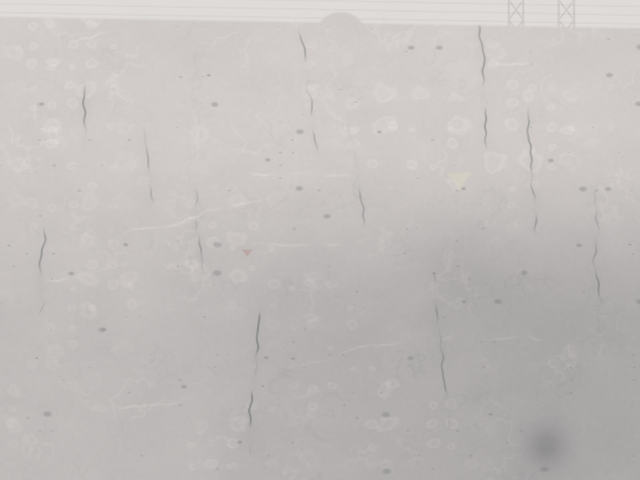
This texture is drawn by a Shadertoy shader. Its source:

```glsl
const vec3 SHADOW_GREY = vec3(0.65, 0.64, 0.64);
const vec3 WARM_GREY = vec3(0.82, 0.80, 0.79);
const vec3 REFLECTION = vec3(0.875, 0.865, 0.855);
const vec3 VEIN_GREY = vec3(0.43, 0.44, 0.45);
const vec3 PINK_CHIP = vec3(0.70, 0.60, 0.58);
const vec3 CREAM_CHIP = vec3(0.84, 0.82, 0.76);

vec2 hash2(vec2 p) {
    vec3 q = fract(p.xyx * vec3(0.1031, 0.1030, 0.0973));
    q += dot(q, q.yzx + 33.33);
    return fract((q.xx + q.yz) * q.zy);
}

float gradientNoise(vec2 p) {
    vec2 cell = floor(p), f = fract(p);
    vec2 u = f * f * f * (f * (f * 6.0 - 15.0) + 10.0);
    vec2 e = vec2(0.0, 1.0);
    float a = dot(hash2(cell) * 2.0 - 1.0, f);
    float b = dot(hash2(cell + e.yx) * 2.0 - 1.0, f - e.yx);
    float c = dot(hash2(cell + e.xy) * 2.0 - 1.0, f - e.xy);
    float d = dot(hash2(cell + e.yy) * 2.0 - 1.0, f - e.yy);
    return mix(mix(a, b, u.x), mix(c, d, u.x), u.y);
}

float fbm(vec2 p) {
    float sum = 0.0, amp = 0.6;
    for (int i = 0; i < 4; i++) {
        sum += amp * gradientNoise(p);
        p = mat2(1.6, 1.2, -1.2, 1.6) * p + 7.3;
        amp *= 0.5;
    }
    return sum;
}

float glow(vec2 p, vec2 centre, float radius) {
    vec2 d = (p - centre) / radius;
    return exp(-dot(d, d));
}

// Broken, wandering line that climbs from start
float crack(vec2 p, vec2 start, float len, float lean, float width, float seed) {
    float t = p.y - start.y;
    float wander = 0.018 * gradientNoise(vec2(p.y * 10.0, seed))
                 + 0.007 * gradientNoise(vec2(p.y * 45.0, seed));
    float d = abs(p.x - start.x - lean * t - wander);
    float ends = smoothstep(0.0, 0.04, t) * (1.0 - smoothstep(len - 0.04, len, t));
    float broken = smoothstep(-0.25, 0.3, gradientNoise(vec2(p.y * 24.0, seed + 5.5)));
    float line = 1.0 - smoothstep(width * 0.3, width * 1.7, d);
    return ends * (broken * line + 0.12 * exp(-d / (width * 4.0)));
}

// Pale fossil outlines, one at most per cell
float shells(vec2 p, float scale, float density) {
    vec2 q = p * scale + 0.35 * vec2(fbm(p * 22.0), fbm(p * 22.0 + 9.0));
    vec2 cell = floor(q), h = hash2(cell + scale);
    float r = length((fract(q) - 0.35 - 0.3 * h) * vec2(0.85, 1.1));
    float radius = mix(0.1, 0.24, h.y);
    float ring = 1.0 - smoothstep(0.02, 0.09, abs(r - radius));
    float body = 1.0 - smoothstep(radius - 0.05, radius + 0.05, r);
    return step(h.x, density) * (0.6 * ring + 0.4 * body);
}

float specks(vec2 p, float scale, float density) {
    vec2 q = p * scale, h = hash2(floor(q) + 31.0);
    vec2 d = (fract(q) - 0.3 - 0.4 * h.yx) * vec2(0.8, 1.2);
    float radius = mix(0.04, 0.12, h.y);
    return step(h.x, density) * (1.0 - smoothstep(radius * 0.4, radius * 1.5, length(d)));
}

// Thin curling wisps along the zero line of the noise
float wisps(vec2 p, float scale) {
    float ridge = 1.0 - smoothstep(0.0, 0.05, abs(fbm(p * scale)));
    return ridge * smoothstep(0.0, 0.35, gradientNoise(p * scale * 0.7 + 3.0));
}

float chip(vec2 p, vec2 tip, float size, float soft) {
    vec2 d = p - tip;
    float edge = max(abs(d.x) - d.y * 0.75, d.y - size);
    return 1.0 - smoothstep(-soft, soft, edge);
}

float lattice(vec2 p, float x, float halfWidth, float soft) {
    float dx = abs(p.x - x);
    float brace = abs(dx - halfWidth * abs(fract(p.y * 24.0) * 2.0 - 1.0));
    float d = min(abs(dx - halfWidth), brace);
    return (1.0 - smoothstep(0.001, 0.002 + soft, d)) * step(dx, halfWidth + 0.004);
}

float stoneTone(vec2 p) {
    float low = mix(0.755, 0.668, smoothstep(0.0, 1.2, p.x));
    float tone = mix(low, 0.818, smoothstep(0.27, 0.76, p.y + 0.06 * fbm(p * 2.0)));
    tone += 0.03 * fbm(p * 4.0) + 0.022 * fbm(p * vec2(9.0, 14.0));
    tone += 0.012 * gradientNoise(p * 90.0);
    tone -= 0.035 * glow(p, vec2(0.955, 0.45), 0.09);
    return tone - 0.10 * glow(p, vec2(1.14, 0.07), 0.042);
}

void mainImage(out vec4 fragColor, in vec2 fragCoord) {
    vec2 p = fragCoord / iResolution.y;
    float pixel = 1.0 / iResolution.y;
    float tone = stoneTone(p);

    // Fossils and wisps
    float patches = smoothstep(-0.15, 0.3, gradientNoise(p * 3.5 + 2.0));
    tone += 0.032 * patches * (shells(p, 13.0, 0.45) + shells(p + 0.7, 24.0, 0.4));
    tone += 0.022 * wisps(p, 13.0) - 0.018 * wisps(p + 4.0, 17.0);

    // Dark upright cracks and pale slanting veins
    float dark = 0.0, pale = 0.0;
    for (int i = 0; i < 11; i++) {
        float k = float(i);
        vec2 h = hash2(vec2(k, 4.0)), g = hash2(vec2(k, 19.0));
        vec2 start = vec2((k + 0.2 + 0.6 * h.x) * 0.121, 0.75 * h.y);
        dark += (0.45 + 0.4 * g.y) * crack(p, start, 0.12 + 0.25 * g.x, 0.3 * (g.y - 0.65), 0.0022, k);
        vec2 flatStart = vec2(g.y, 1.2 * h.x);
        pale += crack(p.yx, flatStart, 0.1 + 0.2 * h.y, 0.6 * (g.x - 0.3), 0.0024, k + 40.0);
    }
    tone += 0.035 * pale;
    vec3 color = mix(SHADOW_GREY, WARM_GREY, (tone - 0.65) / 0.17);
    dark += 0.5 * specks(p, 17.0, 0.10) + 0.3 * specks(p + 0.3, 38.0, 0.07);
    dark += 0.6 * glow(p * vec2(0.6, 1.0), vec2(0.681, 0.022), 0.005);
    color = mix(color, VEIN_GREY, clamp(dark, 0.0, 1.0) * 0.6);

    // Small coloured chips
    color = mix(color, PINK_CHIP, 0.6 * chip(p, vec2(0.515, 0.465), 0.015, 0.003));
    color = mix(color, CREAM_CHIP, 0.7 * chip(p, vec2(0.957, 0.605), 0.035, 0.004));

    // Reflected strip with rails, dome and lattice masts
    float edge = 0.965 - 0.018 * p.x;
    float strip = smoothstep(edge - 0.004, edge + 0.004, p.y);
    strip *= smoothstep(-0.003, 0.004, length((p - vec2(0.71, 0.94)) * vec2(0.75, 1.0)) - 0.034);
    float rail = abs(fract((p.y - edge) * 55.0) - 0.5);
    float marks = 0.25 * (1.0 - smoothstep(0.05, 0.16, rail));
    marks += 0.6 * (lattice(p, 1.075, 0.015, pixel) + lattice(p, 1.18, 0.016, pixel));
    vec3 shine = mix(REFLECTION, WARM_GREY * 0.95, min(marks, 1.0));
    color = mix(color, shine, strip * 0.9);

    fragColor = vec4(color, 1.0);
}
```
